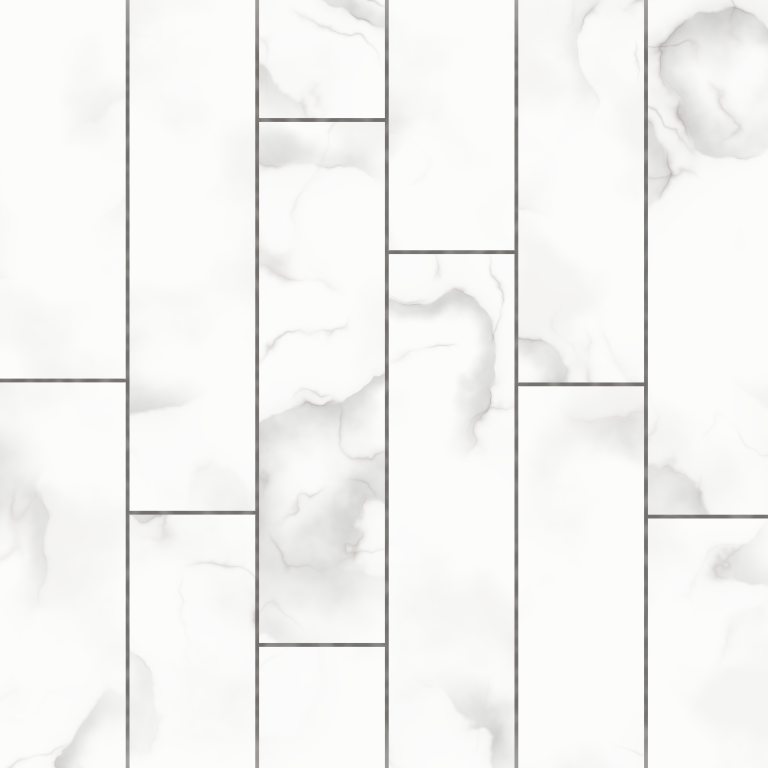
Give the GLSL for this texture, as a Shadertoy shader.

```glsl
vec2 hash22(vec2 p) {
    vec3 a = fract(p.xyx * vec3(0.1031, 0.1030, 0.0973));
    a += dot(a, a.yzx + 33.33);
    return fract((a.xx + a.yz) * a.zy);
}

float cornerSlope(vec2 cell, vec2 f, vec2 corner) {
    return dot(hash22(cell + corner) * 2.0 - 1.0, f - corner);
}

// Gradient noise, centred on zero
float noise(vec2 p) {
    vec2 i = floor(p), f = fract(p);
    vec2 u = f * f * f * (f * (f * 6.0 - 15.0) + 10.0);
    return mix(mix(cornerSlope(i, f, vec2(0, 0)), cornerSlope(i, f, vec2(1, 0)), u.x),
               mix(cornerSlope(i, f, vec2(0, 1)), cornerSlope(i, f, vec2(1, 1)), u.x), u.y);
}

float fbm(vec2 p) {
    float sum = 0.0, amp = 0.5;
    for (int k = 0; k < 5; k++) {
        sum += amp * noise(p);
        p = mat2(1.6, 1.2, -1.2, 1.6) * p + 7.3;
        amp *= 0.46;
    }
    return sum;
}

// White marble; q is measured in plank widths
vec3 marble(vec2 q) {
    vec2 w = q + 0.75 * vec2(fbm(q * 1.3), fbm(q * 1.3 + 17.0));
    vec2 d = mat2(0.8, -0.45, 0.6, 0.65) * w;
    float mottle = fbm(q * 2.5 + 31.0);
    float veined = smoothstep(-0.14, 0.24, noise(q * 0.5 + 53.0));

    // Grey patches: crisp on one side, fading on the other
    float f = noise(d * 0.85);
    float patchTone = smoothstep(-0.005, 0.02, f) * (1.0 - smoothstep(0.05, 0.24, f));
    patchTone *= veined * clamp(0.8 + 1.6 * mottle, 0.2, 1.3);

    // Soft clouds
    float cloud = smoothstep(0.0, 0.4, noise(w * 0.9 + 71.0) + 0.4 * mottle);

    // Fine veins along the patch borders and branching between them
    float strength = smoothstep(-0.25, 0.3, noise(q * 3.0 + 11.0));
    float border = exp(-abs(f) / 0.011) * veined;
    float branch = exp(-abs(noise(d * 1.5 + 23.0)) / 0.016) * veined * veined;
    float halo = exp(-abs(f) / 0.07) * veined;

    vec3 color = vec3(0.988, 0.988, 0.986);
    color -= vec3(0.125, 0.125, 0.128) * patchTone;
    color -= vec3(0.028, 0.029, 0.032) * cloud + 0.025 * halo;
    return mix(color, vec3(0.67, 0.645, 0.625), strength * clamp(0.75 * border + 0.4 * branch, 0.0, 0.8));
}

void mainImage(out vec4 fragColor, in vec2 fragCoord) {
    vec2 uv = fragCoord / iResolution.y;
    float pixel = 5.926 / iResolution.y;
    vec2 p = uv * 5.926 + vec2(0.0154, 0.0);

    // Plank layout: each column steps down a quarter of a plank
    float column = floor(p.x);
    float along = (p.y - 2.99 + 1.02 * column) / 4.05;
    vec2 id = vec2(column, floor(along));
    vec2 local = vec2(fract(p.x), fract(along) * 4.05);

    // Every plank is cut from another part of the stone, some mirrored
    vec2 cut = hash22(id + 40.0);
    vec2 q = local - vec2(0.5, 2.0);
    q.x *= cut.x < 0.35 ? -1.0 : 1.0;
    vec3 color = marble(q + 90.0 * cut + 20.0);

    // Grout joints, paler towards the top and bottom
    vec2 edge = min(local, vec2(1.0, 4.05) - local);
    float joint = 1.0 - smoothstep(-0.6 * pixel, 0.6 * pixel, min(edge.x, edge.y) - 0.0147);
    vec3 grout = mix(vec3(0.45, 0.44, 0.43), vec3(0.55, 0.54, 0.53), smoothstep(-0.2, 0.4, noise(p * 9.0)));
    grout = mix(grout, vec3(0.69, 0.68, 0.67), 0.7 * smoothstep(0.42, 0.5, abs(uv.y - 0.5)));
    fragColor = vec4(mix(color, grout, joint), 1.0);
}
```
